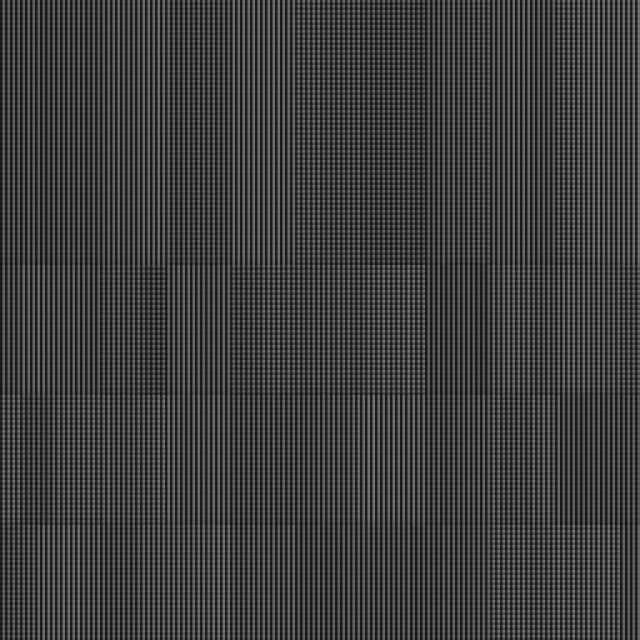
Reproduce this pattern procedurally as a WebGL 2 fragment shader.

```glsl
#version 300 es
precision highp float;

uniform vec2 u_resolution;
out vec4 outColor;

float hash(vec2 p) {
    vec3 q = fract(vec3(p.xyx) * 0.1031);
    q += dot(q, q.yzx + 33.33);
    return fract((q.x + q.y) * q.z);
}

// Smooth variation across the threads of one band
float noiseAlong(float x, float seed) {
    float cell = floor(x);
    return mix(hash(vec2(cell, seed)), hash(vec2(cell + 1.0, seed)),
               smoothstep(0.0, 1.0, x - cell));
}

// Coverage of a thread that fills the second half of its repeat
float threadCoverage(float x, float blur) {
    float d = abs(fract(x) - 0.75);
    d = min(d, 1.0 - d);
    return clamp((0.25 - d) / blur + 0.5, 0.0, 1.0);
}

void main() {
    const float REPEATS = 128.0;
    vec2 p = gl_FragCoord.xy / u_resolution * REPEATS;
    vec2 thread = floor(p);
    vec2 blur = REPEATS / u_resolution;

    // Wide bands, split into blocks that sometimes join in pairs
    float band = min(floor((thread.y + 3.0) / 26.0), 3.0);
    float block = floor((thread.x + 6.0) / 13.0);
    float pairId = floor(block * 0.5);
    if (hash(vec2(pairId + 17.0, band + 5.0)) > 0.7) block = pairId * 2.0;
    vec2 blockId = vec2(block + 3.0, band * 7.0 + 11.0);

    // Cross thread strength and brightness of each block and strip
    float strip = hash(vec2(floor((thread.x + 2.0) / 6.0), band + 61.0));
    float soft = noiseAlong(thread.x / 8.0, band + 41.0);
    float weft = smoothstep(0.2, 0.9, mix(hash(blockId), soft, 0.35));
    float shade = mix(hash(blockId + 47.0), strip, 0.4) - 0.5;
    float threadTone = hash(vec2(thread.x + 2.0, band + 71.0)) - 0.5;

    // Bright vertical ribs and dark gaps, both crossed by thin rows
    float rib = threadCoverage(p.x, blur.x);
    float row = threadCoverage(p.y, blur.y);
    float gapTone = 0.092 + 0.02 * shade + row * (0.02 + 0.05 * weft);
    float ribTone = 0.405 + 0.09 * shade + 0.035 * threadTone;
    ribTone += row * 0.02 * weft - (1.0 - row) * (0.03 + 0.10 * weft);
    float tone = mix(gapTone, ribTone, rib);

    // Faint seam where two bands meet
    float seam = step(mod(thread.y + 3.0, 26.0), 0.5) * step(thread.y, 76.0);
    tone *= 1.0 - 0.08 * seam;

    outColor = vec4(vec3(tone), 1.0);
}
```
